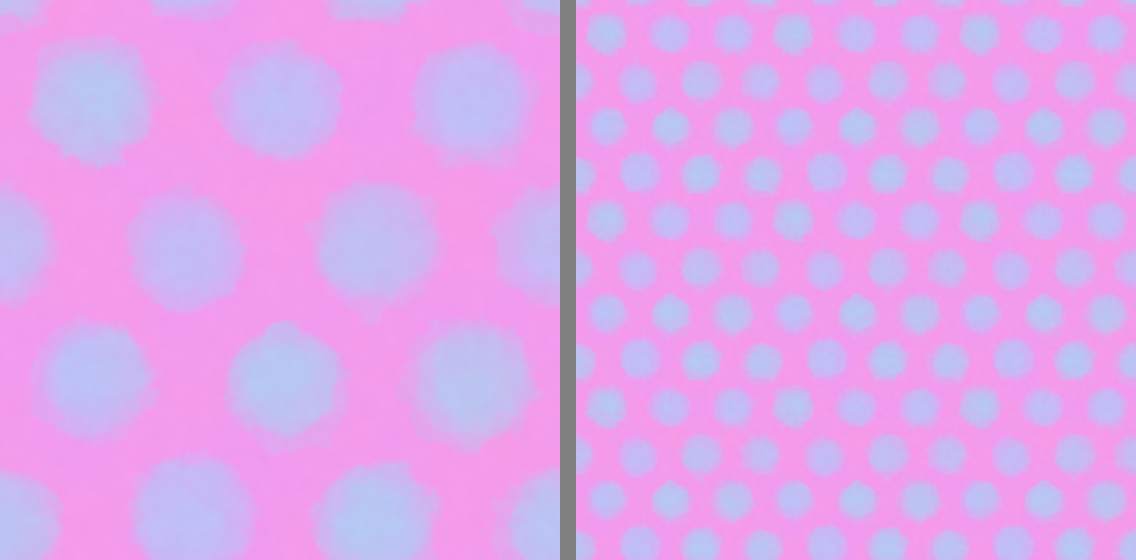
Left: one tile. Right: repeated 3 by 3.
Write a Shadertoy shader that draws this pattern.

```glsl
// Soft sponge-painted dots in pale blue on a pink ground, in staggered rows.
// Each dot stacks translucent, shifted discs whose edges are frayed by
// periodic gradient noise, so the whole tile wraps on both axes.

const float COLUMNS = 3.0;
const float ROWS = 4.0;
const int LAYERS = 4;
const float TAU = 6.2831853;

const vec3 PINK_WARM = vec3(0.965, 0.605, 0.910);
const vec3 PINK_COOL = vec3(0.940, 0.605, 0.940);
const vec3 SKY = vec3(0.670, 0.815, 0.955);
const vec3 PERIWINKLE = vec3(0.725, 0.765, 0.975);

// Integer hash: two values in 0..1 from a non-negative cell and a seed
vec2 hash2(vec2 cell, float seed) {
    uvec2 v = uvec2(cell + 0.5) + uvec2(uint(seed) * 977u, uint(seed) * 331u);
    v = v * 1664525u + 1013904223u;
    v.x += v.y * 1664525u;
    v.y += v.x * 1664525u;
    v ^= v >> 16u;
    v.x += v.y * 1664525u;
    v.y += v.x * 1664525u;
    v ^= v >> 16u;
    return vec2(v & 65535u) / 65535.0;
}

float cornerRamp(vec2 cell, vec2 offset, float period, float seed) {
    float angle = TAU * hash2(mod(cell, period), seed).x;
    return dot(vec2(cos(angle), sin(angle)), offset);
}

// Gradient noise with a whole number of cells across the tile
float gradientNoise(vec2 uv, float period, float seed) {
    vec2 p = uv * period;
    vec2 i = floor(p), f = p - i;
    vec2 u = f * f * f * (f * (f * 6.0 - 15.0) + 10.0);
    vec2 e = vec2(1.0, 0.0);
    float low = mix(cornerRamp(i, f, period, seed),
                    cornerRamp(i + e, f - e, period, seed), u.x);
    float high = mix(cornerRamp(i + e.yx, f - e.yx, period, seed),
                     cornerRamp(i + e.xx, f - e.xx, period, seed), u.x);
    return mix(low, high, u.y);
}

float fbm(vec2 uv, float period, float gain, float seed) {
    float sum = 0.0, amplitude = 1.0;
    for (int i = 0; i < 4; i++) {
        sum += amplitude * gradientNoise(uv, period, seed + float(i));
        period *= 2.0;
        amplitude *= gain;
    }
    return sum;
}

// Shortest offset between two points on the wrapping tile
vec2 wrapOffset(vec2 d) {
    return fract(d + 0.5) - 0.5;
}

// Paint coverage of one dot: wide thin washes first, dense soft core last
float dotCoverage(vec2 uv, vec2 cell, vec2 fray) {
    float stagger = 0.5 * mod(cell.y, 2.0);
    vec2 jitter = 0.016 * (hash2(cell, 50.0) - 0.5);
    vec2 center = vec2(cell.x + stagger, cell.y + 0.25) / vec2(COLUMNS, ROWS) + jitter;
    vec2 offset = wrapOffset(uv - center);
    float size = mix(0.95, 1.06, hash2(cell, 51.0).x);
    float bare = 1.0;
    for (int k = 0; k < LAYERS; k++) {
        float t = float(k) / float(LAYERS - 1);
        vec2 rnd = hash2(cell, 60.0 + float(k));
        vec2 shift = mix(0.022, 0.034, t) * (rnd - 0.5);
        float angle = TAU * hash2(cell, 70.0 + float(k)).x;
        float edge = dot(fray, vec2(cos(angle), sin(angle)));
        float radius = size * mix(0.112, 0.058, t * mix(t, 1.0, 0.5));
        float softness = mix(0.008, 0.036, t * t);
        float d = length(offset - shift) - radius + edge;
        float opacity = mix(0.24, 0.42, t) * mix(0.8, 1.25, rnd.y);
        bare *= 1.0 - opacity * smoothstep(softness, -softness, d);
    }
    return 1.0 - bare;
}

void mainImage(out vec4 fragColor, in vec2 fragCoord) {
    vec2 uv = fragCoord / iResolution.xy;

    // Ground: broad drift between two pinks
    float drift = fbm(uv, 4.0, 0.5, 1.0);
    vec3 color = mix(PINK_WARM, PINK_COOL, clamp(0.5 + 0.9 * drift, 0.0, 1.0));

    // Frayed edges shared by all dots, and fine pigment mottling
    vec2 fray = 0.026 * vec2(fbm(uv, 16.0, 0.62, 10.0), fbm(uv, 16.0, 0.62, 20.0));
    float mottle = fbm(uv, 24.0, 0.7, 30.0);

    // Dots, each with its own tint
    for (float row = 0.0; row < ROWS; row++) {
        for (float column = 0.0; column < COLUMNS; column++) {
            vec2 cell = vec2(column, row);
            float coverage = dotCoverage(uv, cell, fray) * (1.0 + 0.07 * mottle);
            vec3 tint = mix(SKY, PERIWINKLE, hash2(cell, 80.0).y);
            color = mix(color, tint, clamp(coverage, 0.0, 1.0));
        }
    }

    color += 0.008 * mottle;
    fragColor = vec4(color, 1.0);
}
```
